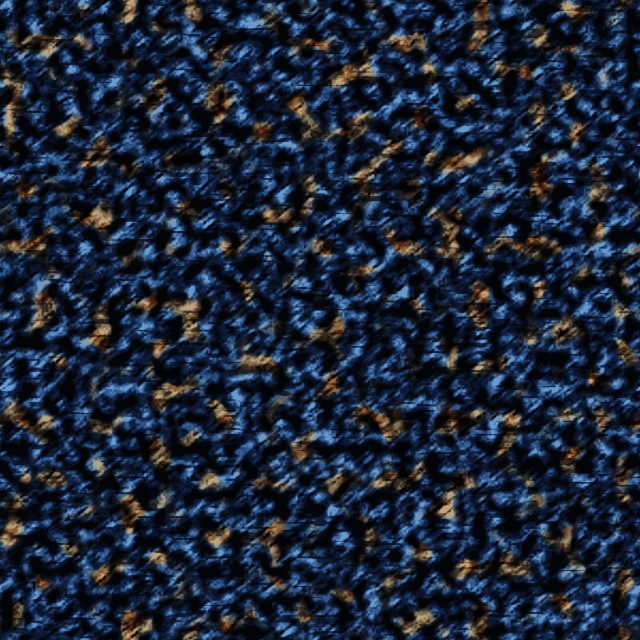
This texture is drawn by a Shadertoy shader. Its source:

```glsl
// Dark mottled denim: curling blue worms over black, with scattered rusty
// and tan flecks. Wrapped gradient noise makes the mottling; slanted streak
// noise on an integer-sheared lattice makes the twill, so everything tiles.

#define WORM_CELLS 42.0
#define FLECK_CELLS 22.0
#define BASE_TONE 0.33
#define WORM_CONTRAST 0.98
#define TWILL_CONTRAST 3.1
#define LINE_DEPTH 0.6
#define WARP 0.006

// Integer hash giving two values from 0 to 1
vec2 hash2(vec2 cell, float seed) {
    uvec2 k = uvec2(cell) + uvec2(uint(seed) * 7919u, uint(seed) * 3571u);
    k = k * 1664525u + 1013904223u;
    k.x += k.y * 1664525u;
    k.y += k.x * 1664525u;
    k ^= k >> 16u;
    k.x += k.y * 1664525u;
    k.y += k.x * 1664525u;
    k ^= k >> 16u;
    return vec2(k & 65535u) / 65535.0;
}

// Value noise, 0 to 1, wrapping after the given number of cells
float valueNoise(vec2 p, vec2 period, float seed) {
    vec2 i = floor(p), f = p - i;
    f = f * f * (3.0 - 2.0 * f);
    vec2 lo = mod(i, period), hi = mod(i + 1.0, period);
    float a = hash2(lo, seed).x;
    float b = hash2(vec2(hi.x, lo.y), seed).x;
    float c = hash2(vec2(lo.x, hi.y), seed).x;
    float d = hash2(hi, seed).x;
    return mix(mix(a, b, f.x), mix(c, d, f.x), f.y);
}

// Slope contribution of one lattice corner
float corner(vec2 cell, vec2 offset, float period, float seed) {
    float angle = 6.2831853 * hash2(mod(cell, period), seed).x;
    return dot(vec2(cos(angle), sin(angle)), offset);
}

// Gradient noise, centred on 0, wrapping over the canvas
float gradientNoise(vec2 uv, float cells, float seed) {
    vec2 p = uv * cells, i = floor(p), f = p - i;
    vec2 u = f * f * f * (f * (f * 6.0 - 15.0) + 10.0);
    vec2 e = vec2(1.0, 0.0);
    float a = corner(i, f, cells, seed);
    float b = corner(i + e.xy, f - e.xy, cells, seed);
    float c = corner(i + e.yx, f - e.yx, cells, seed);
    float d = corner(i + e.xx, f - e.xx, cells, seed);
    return mix(mix(a, b, u.x), mix(c, d, u.x), u.y);
}

// Fine slanted threads, rising to the right, plus loose grain
float twill(vec2 uv) {
    vec2 coarse = 40.0 * vec2(3.0 * uv.x - 4.0 * uv.y, uv.x + uv.y);
    vec2 fine = 30.0 * vec2(5.0 * uv.x - 6.0 * uv.y, 2.0 * uv.x + uv.y);
    return 0.45 * valueNoise(coarse, vec2(40.0), 1.0)
         + 0.30 * valueNoise(fine, vec2(30.0), 2.0)
         + 0.25 * valueNoise(uv * 300.0, vec2(300.0), 3.0);
}

// Black to navy to pale blue
vec3 blueRamp(float t) {
    vec3 c = mix(vec3(0.012, 0.014, 0.028), vec3(0.055, 0.115, 0.24), smoothstep(0.0, 0.36, t));
    c = mix(c, vec3(0.18, 0.34, 0.55), smoothstep(0.32, 0.68, t));
    return mix(c, vec3(0.40, 0.60, 0.80), smoothstep(0.65, 1.1, t));
}

// Black to brown to tan, redder where rust is high
vec3 warmRamp(float t, float rust) {
    vec3 brown = mix(vec3(0.22, 0.18, 0.14), vec3(0.29, 0.14, 0.07), rust);
    vec3 tan = mix(vec3(0.50, 0.44, 0.33), vec3(0.54, 0.36, 0.20), rust);
    vec3 c = mix(vec3(0.02, 0.016, 0.02), brown, smoothstep(0.0, 0.36, t));
    c = mix(c, tan, smoothstep(0.32, 0.68, t));
    return mix(c, vec3(0.74, 0.64, 0.49), smoothstep(0.7, 1.15, t));
}

void mainImage(out vec4 fragColor, in vec2 fragCoord) {
    vec2 uv = fragCoord / iResolution.xy;

    // Curling light and dark mottling
    vec2 bend = vec2(gradientNoise(uv, 30.0, 4.0), gradientNoise(uv, 30.0, 5.0));
    vec2 p = uv + WARP * bend;
    float worm = gradientNoise(p, WORM_CELLS, 6.0) + 0.25 * gradientNoise(p, 80.0, 7.0);
    float drift = gradientNoise(uv, 7.0, 8.0);

    // Flecks of warm and greyed yarn
    float fleck = gradientNoise(p, FLECK_CELLS, 9.0) + 0.12 * worm;
    float warm = smoothstep(0.20, 0.36, fleck);
    float grey = smoothstep(-0.02, 0.26, fleck);
    float rust = smoothstep(-0.15, 0.35, gradientNoise(uv, 36.0, 10.0));

    // Thread relief and broken horizontal dark lines
    float tone = max(BASE_TONE + WORM_CONTRAST * worm + 0.08 * drift + 0.1 * warm, 0.0);
    tone *= max(1.0 + TWILL_CONTRAST * (twill(uv) - 0.5), 0.0);
    float line = valueNoise(uv * vec2(36.0, 240.0), vec2(36.0, 240.0), 11.0);
    tone *= 1.0 - LINE_DEPTH * smoothstep(0.66, 0.92, line);

    vec3 blue = blueRamp(tone);
    float luma = dot(blue, vec3(0.3, 0.55, 0.15));
    vec3 yarn = mix(blue, luma * vec3(0.88, 1.04, 1.16), 0.7 * grey);
    fragColor = vec4(mix(yarn, warmRamp(tone, rust), warm), 1.0);
}
```
